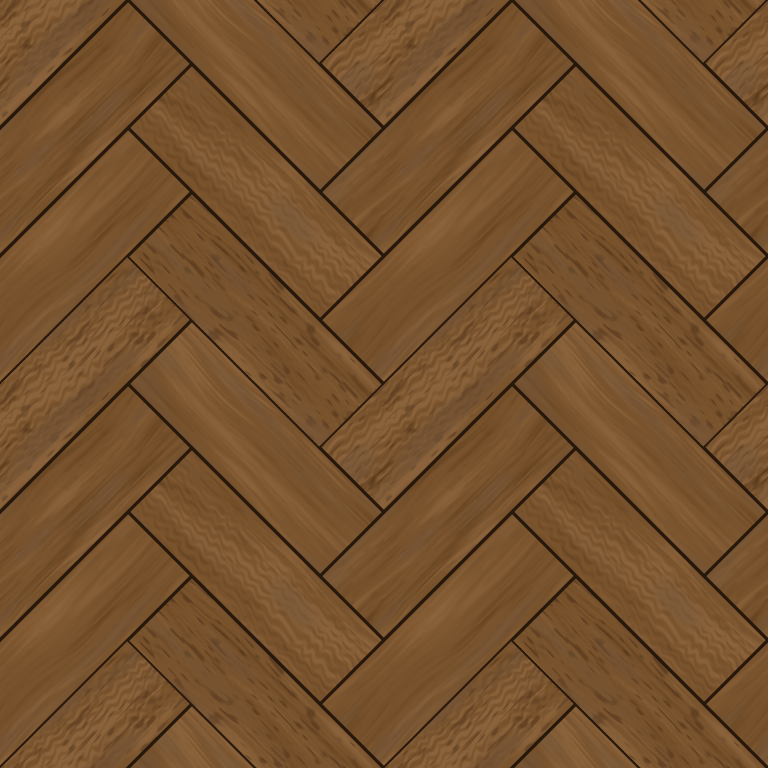
Write a WebGL 2 fragment shader that draws this texture.

```glsl
#version 300 es
precision highp float;
// Herringbone parquet of 3:1 wooden planks laid on the diagonal.
// A square lattice turned by 45 degrees is split into planks, and each plank
// takes its grain from one of six styles, so the floor repeats twice each way.

uniform vec2 u_resolution;
out vec4 fragColor;

const float TAU = 6.2831853;
const float LATTICE = 6.0;       // diagonal steps per canvas side
const float PLANK_LENGTH = 3.0;  // in plank widths

const vec3 LIGHT_WOOD = vec3(0.54, 0.385, 0.23);
const vec3 MID_WOOD   = vec3(0.475, 0.325, 0.175);
const vec3 DARK_WOOD  = vec3(0.41, 0.27, 0.13);
const vec3 GREY_WOOD  = vec3(0.45, 0.33, 0.22);
const vec3 FLECK      = vec3(0.27, 0.165, 0.08);
const vec3 SEAM       = vec3(0.15, 0.09, 0.045);

// Per plank style: ripple, flecks, fine lines, tone shift.
const vec4 STYLES[6] = vec4[6](
    vec4(1.0, 0.8, 0.6, 0.10),
    vec4(0.0, 0.2, 0.8, -0.06),
    vec4(0.0, 0.1, 0.6, 0.00),
    vec4(0.7, 0.2, 0.6, 0.04),
    vec4(0.0, 0.1, 0.7, 0.00),
    vec4(0.2, 0.9, 0.6, -0.04));

float hash(vec2 p) {
    vec3 q = fract(p.xyx * vec3(0.1031, 0.1030, 0.0973));
    q += dot(q, q.yzx + 33.33);
    return fract((q.x + q.y) * q.z);
}

float noise(vec2 p) {
    vec2 i = floor(p), f = fract(p);
    f = f * f * (3.0 - 2.0 * f);
    return mix(mix(hash(i), hash(i + vec2(1, 0)), f.x),
               mix(hash(i + vec2(0, 1)), hash(i + vec2(1, 1)), f.x), f.y);
}

float wholeMod(float a, float b) {
    return floor(mod(a + 0.5, b));
}

// Splits the lattice into planks: (along, across, style index).
vec3 herringbone(vec2 p) {
    vec2 cell = floor(p), f = fract(p);
    float k = wholeMod(cell.x + cell.y - 2.0, 2.0 * PLANK_LENGTH);
    return k < PLANK_LENGTH
        ? vec3(f.x + k, f.y, 3.0 + wholeMod(cell.y, 3.0))
        : vec3(f.y + k - PLANK_LENGTH, f.x, wholeMod(cell.x, 3.0));
}

// Rope-like rows of slanted waves, strongest inside a band of the plank.
float ripples(vec2 q, float seed) {
    float bend = 0.24 * sin(TAU * (q.x * 4.5 + q.y * 2.0 + noise(q * 3.0 + seed)));
    float rows = sin(TAU * (q.y * 11.0 + bend + 0.8 * noise(q * vec2(2.0, 4.0) + seed)));
    return rows * (1.0 - smoothstep(0.25, 0.55, abs(q.y - 0.42)));
}

vec3 woodColor(float tone) {
    vec3 c = mix(DARK_WOOD, MID_WOOD, smoothstep(0.0, 0.5, tone));
    return mix(c, LIGHT_WOOD, smoothstep(0.5, 1.0, tone));
}

vec3 plankWood(vec2 q, float seed, vec4 style) {
    float drift = 0.1 * noise(vec2(q.x * 1.2, q.y * 2.0) + seed);
    float across = q.y + drift;
    float broad = noise(vec2(q.x * 0.5, across * 5.0) + seed);
    float streak = noise(vec2(q.x * 1.3, across * 17.0) + seed + 7.0);
    float thread = noise(vec2(q.x * 2.5, across * 42.0) + seed + 19.0);
    float edgeLines = smoothstep(0.3, 0.9, q.y);

    float tone = 0.58 + style.w + 0.55 * (broad - 0.5) + 0.35 * (streak - 0.5);
    tone += style.z * (0.35 + 0.5 * edgeLines) * (thread - 0.5);
    tone += 0.24 * style.x * ripples(q, seed);
    vec3 c = woodColor(tone);

    // Short dark pores and a faint grey cast.
    float pore = noise(vec2(q.x * 7.0, across * 34.0) + seed + 31.0);
    c = mix(c, FLECK, 0.5 * style.y * smoothstep(0.62, 0.92, pore));
    float greyCast = noise(q * vec2(1.0, 6.0) + seed + 43.0);
    return mix(c, GREY_WOOD, 0.55 * smoothstep(0.6, 0.9, greyCast));
}

// Coverage of the dark joint; one long side may be thinner.
float seamMask(vec2 q, float thinSide, float pixel) {
    float soft = max(0.016, pixel);
    float halfWidth = mix(0.019, 0.004, thinSide * step(q.y, 0.5));
    float sideGap = min(q.y, 1.0 - q.y) - halfWidth;
    float endGap = min(q.x, PLANK_LENGTH - q.x) - 0.017;
    return 1.0 - smoothstep(-0.5 * soft, 0.5 * soft, min(sideGap, endGap));
}

void main() {
    vec2 uv = gl_FragCoord.xy / u_resolution;
    float down = 1.0 - uv.y;
    vec2 lattice = LATTICE * vec2(uv.x + down, uv.x - down);
    float pixel = LATTICE * sqrt(2.0) / min(u_resolution.x, u_resolution.y);

    vec3 plank = herringbone(lattice);
    vec4 style = STYLES[int(plank.z)];
    vec3 color = plankWood(plank.xy, 17.0 * plank.z + 5.0, style);

    float seam = seamMask(plank.xy, step(0.5, style.y), pixel);
    fragColor = vec4(mix(color, SEAM, seam), 1.0);
}
```
